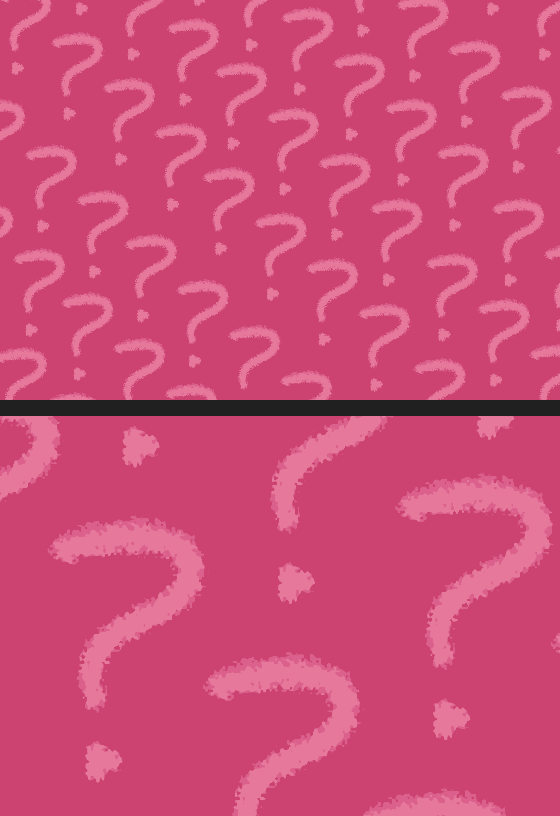
Top: the whole. Bottom: its middle third, enlarged.
Write a Shadertoy shader that draws this pattern.

```glsl
float hash(vec2 p) {
    vec3 h = fract(p.xyx * 0.1031);
    h += dot(h, h.yzx + 33.33);
    return fract((h.x + h.y) * h.z);
}

float noise(vec2 p) {
    vec2 i = floor(p), f = fract(p);
    f = f * f * (3.0 - 2.0 * f);
    return mix(mix(hash(i), hash(i + vec2(1, 0)), f.x),
               mix(hash(i + vec2(0, 1)), hash(i + vec2(1, 1)), f.x), f.y);
}

vec2 cubic(vec2 a, vec2 b, vec2 c, vec2 d, float t) {
    float s = 1.0 - t;
    return s * s * s * a + 3.0 * s * s * t * b + 3.0 * s * t * t * c + t * t * t * d;
}

// Hook first (t from 0 to 1), then the stem (t from 1 to 2)
vec2 strokePoint(float t) {
    return t < 1.0
        ? cubic(vec2(-16, -97), vec2(2, -106), vec2(42, -107), vec2(41, -87), t)
        : cubic(vec2(41, -87), vec2(41, -62), vec2(-15, -68), vec2(-3, -29), t - 1.0);
}

float strokeDistance(vec2 q) {
    float nearest = 1e3;
    vec2 a = strokePoint(0.0);
    for (int i = 1; i <= 20; i++) {
        float t = float(i) * 0.1;
        vec2 b = strokePoint(t), ab = b - a;
        float h = clamp(dot(q - a, ab) / dot(ab, ab), 0.0, 1.0);
        float radius = 6.3 + 1.3 * exp(-8.0 * (t - 0.5) * (t - 0.5))
                     - 1.5 * smoothstep(1.6, 2.0, t) - 1.0 * smoothstep(0.2, 0.0, t);
        nearest = min(nearest, length(q - a - ab * h) - radius);
        a = b;
    }
    return nearest;
}

float dotDistance(vec2 q) {
    return length(q) - 8.0 - 1.4 * cos(3.0 * atan(q.y, q.x + 1e-4));
}

// Chalk coverage: x is the ragged outline, y the solid core
vec2 chalkMark(vec2 q, float blur) {
    float stroke = strokeDistance(q), blob = dotDistance(q);
    float grain = noise(q * 0.75 + 40.0) - 0.5;
    float fleck = noise(q * 0.55 + 90.0) - 0.5;
    float ragged = 4.2 * grain + 1.8 * (noise(q * 0.25 + 70.0) - 0.5);
    float edge = min(stroke + ragged, blob + 0.7 * ragged);
    float fringe = 1.3 + 2.0 * (1.0 - smoothstep(-107.0, -94.0, q.y));
    float core = min(stroke + fringe, blob + 0.6) + 5.0 * fleck + 0.5 * ragged;
    return 1.0 - smoothstep(-blur, blur, vec2(edge, max(core, edge)));
}

// Anchor of a mark at its dot; rows repeat in groups of four
vec2 markAnchor(int row, int column) {
    vec2 rowStart[4] = vec2[4](vec2(94, 156), vec2(111, 12), vec2(202, -63), vec2(289, -143));
    float group = floor(float(row) / 4.0);
    vec2 anchor = rowStart[row - 4 * int(group)] + group * vec2(302, -391);
    anchor += float(column) * vec2(71, 62.3);
    if (column >= 3) anchor -= vec2(5, 2);
    if (column >= 7) anchor += vec2(5, 13);
    return anchor;
}

void mainImage(out vec4 fragColor, in vec2 fragCoord) {
    // Canvas is 768 units wide, measured down from the top left
    float unit = 768.0 / iResolution.x;
    vec2 p = vec2(fragCoord.x, iResolution.y - fragCoord.y) * unit;

    vec2 chalk = vec2(0);
    for (int row = -3; row <= 4; row++) {
        for (int column = -1; column <= 9; column++) {
            vec2 q = p - markAnchor(row, column);
            if (abs(q.x - 13.0) < 42.0 && abs(q.y + 50.0) < 70.0)
                chalk = max(chalk, chalkMark(q, 0.6 * unit));
        }
    }

    vec3 color = vec3(0.80, 0.26, 0.44);
    color = mix(color, vec3(0.86, 0.38, 0.55), chalk.x);
    color = mix(color, vec3(0.90, 0.47, 0.61), chalk.y);
    fragColor = vec4(color, 1.0);
}
```
